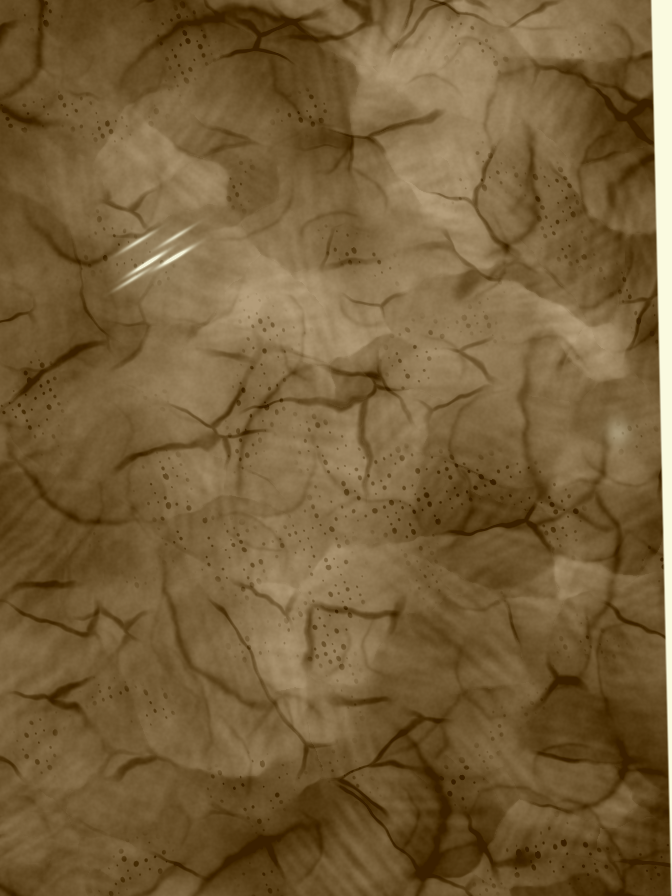
A Shadertoy shader for this texture:

```glsl
// Polished trowelled plaster under a warm lamp, with a pale strip at the right.
// Layered soft Voronoi facets carry tone ramps and streaks; broken seams, arcs
// and pits are cut into them, then one tone value is mapped to a brown ramp.

const vec3 UMBER = vec3(0.31, 0.21, 0.055);
const vec3 SAND = vec3(0.66, 0.57, 0.43);
const vec3 STRIP = vec3(0.98, 0.98, 0.88);
const vec2 LAMP = vec2(0.55, 0.80);
const vec2 LAMP_SIZE = vec2(0.50, 0.82);
const vec2 GLINT = vec2(0.235, 0.95);
const float BASE_TONE = 0.16;
const float LAMP_GAIN = 0.62;
const float FACET_GAIN = 0.40;
const float STREAK_GAIN = 0.20;
const float CLOUD_GAIN = 0.26;
const float SEAM_GAIN = 0.50;
const float ARC_GAIN = 0.42;
const float PIT_GAIN = 0.45;

vec2 hash2(vec2 c) {
    vec3 q = fract(c.xyx * vec3(0.1031, 0.1030, 0.0973));
    q += dot(q, q.yzx + 33.33);
    return fract((q.xx + q.yz) * q.zy);
}

vec2 heading(float a) { return vec2(cos(a), sin(a)); }

vec2 turn(vec2 p, float a) {
    vec2 d = heading(a);
    return vec2(dot(p, d), dot(p, vec2(-d.y, d.x)));
}

float corner(vec2 cell, vec2 f) {
    return dot(heading(6.2832 * hash2(cell).x), f);
}

// Gradient noise, roughly -0.7 to 0.7
float noise(vec2 p) {
    vec2 i = floor(p), f = fract(p);
    vec2 u = f * f * f * (f * (f * 6.0 - 15.0) + 10.0);
    vec2 e = vec2(1.0, 0.0);
    return mix(mix(corner(i, f), corner(i + e, f - e), u.x),
               mix(corner(i + e.yx, f - e.yx), corner(i + 1.0, f - 1.0), u.x), u.y);
}

float fbm(vec2 p) {
    float sum = 0.0, amp = 1.0;
    for (int i = 0; i < 5; i++) {
        sum += amp * noise(p);
        p = turn(p, 0.6) * 2.03 + 7.1;
        amp *= 0.55;
    }
    return sum;
}

// Facets: x = tone with a ramp across each plate, y = seam distance, z = angle
vec3 facets(vec2 q, float crisp) {
    vec2 base = floor(q);
    float near = 9.0, next = 9.0, angle = 0.0, sum = 0.0, weights = 0.0;
    for (int k = 0; k < 9; k++) {
        vec2 cell = base + vec2(k % 3, k / 3) - 1.0;
        vec2 h = hash2(cell + 40.0);
        vec2 r = q - cell - h;
        vec2 g = hash2(cell + 91.0);
        float d = length(r);
        float w = exp(-crisp * d);
        sum += w * (g.x - 0.5 + 0.7 * dot(r, heading(6.2832 * g.y)));
        weights += w;
        next = min(next, max(near, d));
        if (d < near) { near = d; angle = g.y * 3.1416; }
    }
    return vec3(sum / weights, next - near, angle);
}

// Trowel arcs: a thin tapering line with soft shade on its inner side
float arcs(vec2 q, float width) {
    vec2 base = floor(q);
    float dark = 0.0;
    for (int k = 0; k < 9; k++) {
        vec2 cell = base + vec2(k % 3, k / 3) - 1.0;
        vec2 h = hash2(cell + 17.0), g = hash2(cell + 63.0);
        vec2 r = q - cell - mix(vec2(0.2), vec2(0.8), h);
        float d = length(r) - mix(0.3, 0.75, g.x);
        float facing = dot(normalize(r + 1e-4), heading(6.2832 * g.y));
        float span = smoothstep(0.35, 0.95, facing);
        float shade = exp(-abs(d) * 9.0) * smoothstep(width, -width, d);
        dark = max(dark, span * (0.75 * exp(-d * d / (width * width)) + 0.45 * shade));
    }
    return dark;
}

float pits(vec2 q) {
    vec2 cell = floor(q), h = hash2(cell + 5.0);
    float size = mix(0.08, 0.30, h.x * h.x);
    float d = length((fract(q) - mix(vec2(0.32), vec2(0.68), h.yx)) * vec2(1.0, 0.8));
    return smoothstep(size + 0.08, size - 0.08, d) * step(0.45, h.y);
}

void mainImage(out vec4 fragColor, in vec2 fragCoord) {
    vec2 p = fragCoord / iResolution.x;
    float pixel = 1.0 / iResolution.x;
    vec2 warp = vec2(fbm(p * 3.0 + 3.0), fbm(p * 3.0 + 31.0));
    vec2 w = p + 0.045 * warp;
    float busy = mix(0.45, 1.0, smoothstep(0.1, 0.5, p.x));

    // Lamp falloff, dim right border and drifting pigment
    vec2 fall = (p - LAMP) / LAMP_SIZE;
    float tone = BASE_TONE + LAMP_GAIN * exp(-dot(fall, fall));
    tone -= 0.20 * smoothstep(0.82, 0.97, p.x);
    tone += CLOUD_GAIN * fbm(w * 5.0 + 12.0) + 0.10 * fbm(p * 34.0);

    // Overlapping plates, each layer smaller and more slanted
    float scale = 3.2;
    for (int i = 0; i < 3; i++) {
        float layer = float(i);
        float patchy = noise(p * 5.0 + layer * 19.0);
        vec2 q = turn(w, 0.5 + layer * 0.55) * scale * vec2(1.0, 0.65) + layer * 13.0;
        vec3 plate = facets(q, mix(14.0, 75.0, smoothstep(-0.25, 0.25, patchy)));
        tone += FACET_GAIN * busy * plate.x * (1.0 - 0.18 * layer);
        vec2 s = turn(p, plate.z);
        tone += STREAK_GAIN * busy * noise(s * vec2(9.0, 75.0) + layer * 5.0)
              * smoothstep(-0.2, 0.35, patchy);
        float width = 0.012 * scale * (0.5 + abs(warp.x));
        float broken = smoothstep(0.04, 0.32, noise(p * 6.5 + layer * 27.0 + 50.0));
        tone -= SEAM_GAIN * broken * (0.75 * smoothstep(width, 0.2 * width, plate.y)
              + 0.3 * exp(-plate.y * 9.0));
        scale *= 1.75;
    }

    // Curved tool marks, slanted scrapes at the left, clustered pits
    tone -= ARC_GAIN * arcs(w * 3.4 + 2.0, 0.022);
    tone -= 0.5 * ARC_GAIN * busy * arcs(turn(w, 0.8) * 7.5 + 9.0, 0.03);
    float scrape = noise(turn(w, 0.75) * vec2(5.0, 65.0));
    tone += 0.22 * scrape * smoothstep(0.28, 0.02, p.x) * smoothstep(1.0, 0.5, p.y);
    vec2 around = (p - vec2(0.48, 0.58)) / vec2(0.28, 0.16);
    float cluster = smoothstep(0.1, 0.5, noise(p * 9.0 + 70.0) + 0.4 * exp(-dot(around, around)));
    tone -= PIT_GAIN * cluster * pits(turn(p, 0.4) * 75.0 + warp);
    tone += 0.05 * noise(p * 170.0);

    vec3 color = mix(UMBER, SAND, clamp(tone, -0.25, 1.12));

    // Lamp reflections on the polish
    float shine = 0.0;
    for (int i = 0; i < 7; i++) {
        vec2 h = hash2(vec2(float(i), 8.0));
        vec2 r = turn(p - GLINT - (h - 0.5) * vec2(0.09, 0.08), 0.55) / vec2(0.028, 0.0028);
        shine += 0.7 * exp(-dot(r, r));
    }
    vec2 halo = (p - GLINT) / 0.06, spot = (p - vec2(0.92, 0.69)) / 0.022;
    shine += 0.13 * exp(-dot(halo, halo)) + 0.35 * exp(-dot(spot, spot));
    color = mix(color, STRIP, clamp(shine, 0.0, 0.95));

    // Pale strip beyond the leaning wall edge
    float edge = 0.999 - 0.030 * fragCoord.y / iResolution.y;
    float blur = max(pixel, 0.002);
    color = mix(color, STRIP, smoothstep(edge - blur, edge + blur, p.x));
    fragColor = vec4(max(color, 0.0), 1.0);
}
```
